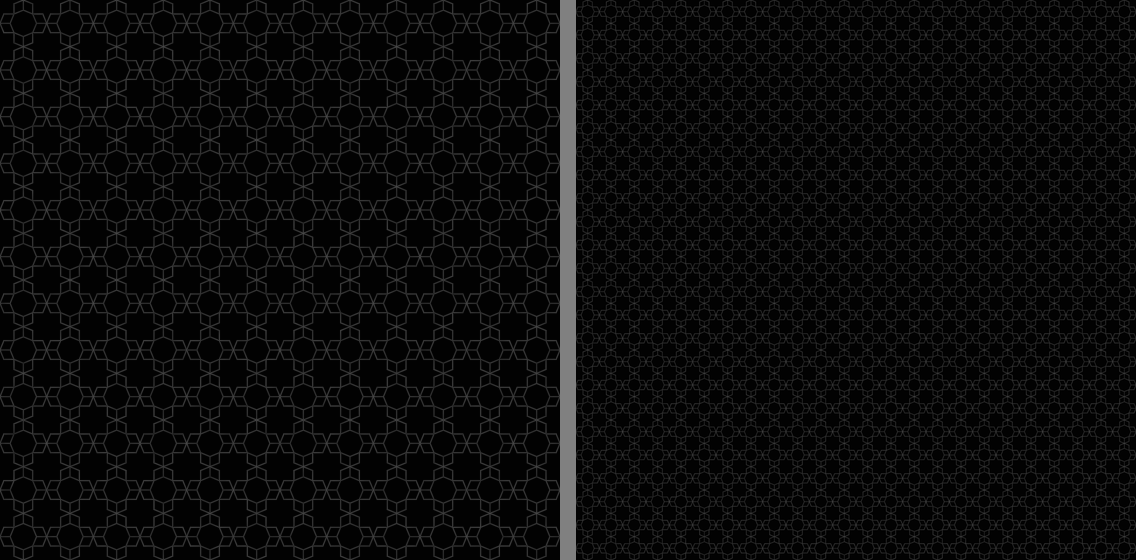
Left: one tile. Right: repeated 2 by 2.
Write a WebGL 2 fragment shader that draws this pattern.

```glsl
#version 300 es
precision highp float;
// Fine grey lattice of octagons ringed by eight rhombi, on near-black.

#define REPEATS 12.0        // cells across and down
#define LINE_REACH 0.028    // half width of a soft line, in cells
#define LINE_GAIN 0.205     // brightness added by a full line
#define AXIS_STRENGTH 0.85  // strength of the spokes joining the cells
#define OCTAGON_STRENGTH 0.92
#define KNOT_GLOW 0.05      // extra light where links cross
#define WEAR 0.30           // unevenness along the lines
#define WEAR_FREQ 60.0      // wear noise cells across the canvas
#define GROUND vec3(0.008)

uniform vec2 u_resolution;
out vec4 fragColor;

const float SIN_EIGHTH = 0.38268;
// Octagon radius that makes octagon and rhombi share one side length.
const float RADIUS = 0.5 / (1.0 + 2.0 * SIN_EIGHTH);
const float SIDE = 0.5 - RADIUS;
const float CORNER = RADIUS * 0.70711;

float segmentDistance(vec2 p, vec2 a, vec2 b) {
  vec2 ab = b - a;
  vec2 ap = p - a;
  return length(ap - ab * clamp(dot(ap, ab) / dot(ab, ab), 0.0, 1.0));
}

vec2 gradientAt(vec2 lattice, float period) {
  vec3 h = fract(mod(lattice, period).xyx * vec3(0.1031, 0.1030, 0.0973));
  h += dot(h, h.yzx + 33.33);
  float angle = 6.28319 * fract((h.x + h.y) * h.z);
  return vec2(cos(angle), sin(angle));
}

// Gradient noise that wraps after a whole number of lattice cells.
float wrappedNoise(vec2 uv, float period) {
  vec2 p = uv * period;
  vec2 i = floor(p);
  vec2 f = p - i;
  vec2 u = f * f * f * (f * (f * 6.0 - 15.0) + 10.0);
  float a = dot(gradientAt(i, period), f);
  float b = dot(gradientAt(i + vec2(1, 0), period), f - vec2(1, 0));
  float c = dot(gradientAt(i + vec2(0, 1), period), f - vec2(0, 1));
  float d = dot(gradientAt(i + vec2(1, 1), period), f - vec2(1, 1));
  return mix(mix(a, b, u.x), mix(c, d, u.x), u.y);
}

float softLine(float dist, float reach) {
  return 1.0 - smoothstep(0.0, reach, dist);
}

// Line strength in one cell, folded to a single 45 degree wedge.
float latticeLines(vec2 cell, float reach) {
  vec2 p = abs(cell);
  p = vec2(max(p.x, p.y), min(p.x, p.y));
  vec2 tip = vec2(RADIUS, 0.0);
  vec2 corner = vec2(CORNER);
  vec2 shoulder = vec2(CORNER + SIDE, CORNER);
  vec2 knot = vec2(0.5, 0.0);

  float octagon = segmentDistance(p, tip, corner);
  float axis = segmentDistance(p, tip, knot);
  float rim = min(segmentDistance(p, corner, shoulder),
                  segmentDistance(p, shoulder, knot));
  float strength = softLine(rim, reach);
  strength = max(strength, OCTAGON_STRENGTH * softLine(octagon, reach));
  return max(strength, AXIS_STRENGTH * softLine(axis, reach));
}

float knotGlow(vec2 cell, float reach) {
  vec2 p = abs(cell);
  vec2 fromKnot = vec2(max(p.x, p.y) - 0.5, min(p.x, p.y));
  return softLine(length(fromKnot), 2.0 * reach);
}

void main() {
  vec2 uv = gl_FragCoord.xy / u_resolution;
  vec2 cell = fract(uv * REPEATS) - 0.5;
  float pixel = REPEATS / min(u_resolution.x, u_resolution.y);
  float reach = max(LINE_REACH, 1.1 * pixel);

  // Slight fading along the strokes
  float wear = 1.0 + WEAR * wrappedNoise(uv, WEAR_FREQ);
  float light = LINE_GAIN * wear * latticeLines(cell, reach);
  light += KNOT_GLOW * knotGlow(cell, reach);

  fragColor = vec4(GROUND + light, 1.0);
}
```
